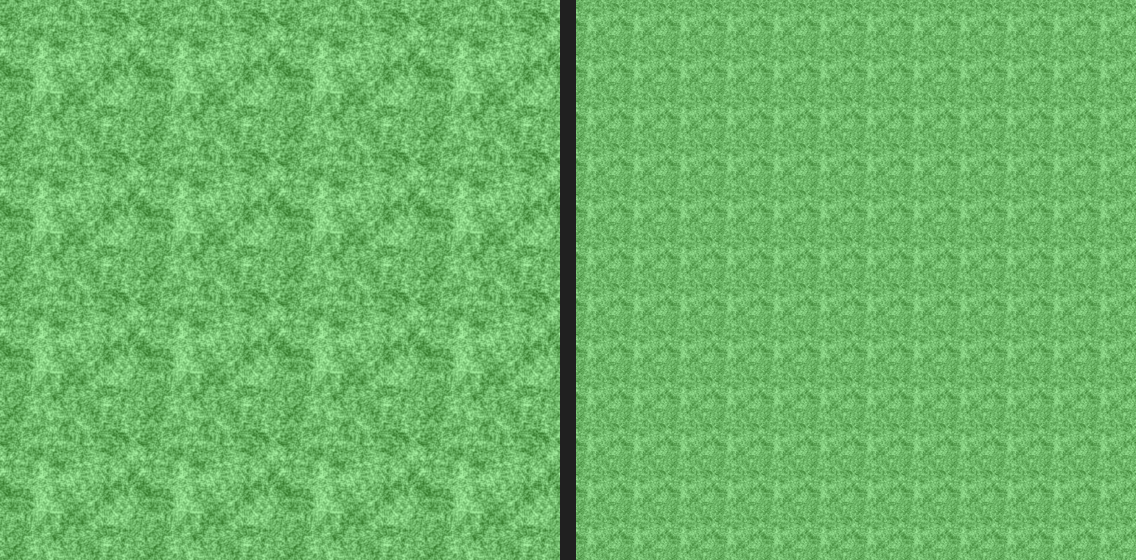
Left, the tile; right, the same tile 3 across and 3 down.
Reproduce this texture procedurally as a WebGL 1 fragment shader.

```glsl
precision highp float;
// Mottled green felt: a cloudy, finely grained patch repeated 4 by 4.
// Each patch sums octaves of gradient noise whose lattices wrap at the patch
// border; the sum picks a tone on a ramp from dark to light green.

uniform vec2 u_resolution;

#define REPEATS 4.0          // patches across and down
#define OCTAVES 6            // from broad clouds to fine grain
#define BASE_CELLS 3.0       // lattice cells per patch in the first octave
#define LACUNARITY 1.85      // growth of the cell count, rounded to whole cells
#define BASE_AMPLITUDE 0.355 // strength of the broadest clouds
#define GAIN 1.165           // strength of each octave against the last
#define WARP 0.02            // bending of the clouds, in patches
#define MID_TONE 0.515       // average place on the colour ramp
#define DARK_GREEN vec3(0.300, 0.580, 0.270)
#define MID_GREEN vec3(0.430, 0.715, 0.410)
#define LIGHT_GREEN vec3(0.560, 0.850, 0.540)

// Pseudo-random value in 0..1 for a lattice node
float hash(vec2 node, float seed) {
  return fract(sin(dot(node, vec2(127.1, 311.7)) + seed * 74.7) * 43758.5);
}

// Random unit gradient at a node, dotted with the offset from that node
float nodeSlope(vec2 node, vec2 offset, float cells, float seed) {
  vec2 wrapped = floor(mod(node + 0.5, cells));
  float angle = 6.28319 * hash(wrapped, seed);
  return dot(vec2(cos(angle), sin(angle)), offset);
}

// Gradient noise that wraps after the given number of cells
float wrappedNoise(vec2 patchPos, float cells, float seed) {
  vec2 p = patchPos * cells + vec2(0.37, 0.71) * seed;
  vec2 node = floor(p);
  vec2 f = p - node;
  vec2 blend = f * f * f * (f * (f * 6.0 - 15.0) + 10.0);
  vec2 e = vec2(1.0, 0.0);
  float bottom = mix(nodeSlope(node, f, cells, seed),
                     nodeSlope(node + e.xy, f - e.xy, cells, seed), blend.x);
  float top = mix(nodeSlope(node + e.yx, f - e.yx, cells, seed),
                  nodeSlope(node + e.xx, f - e.xx, cells, seed), blend.x);
  return mix(bottom, top, blend.y);
}

// Sum of octaves; grain too small for the canvas fades out
float mottle(vec2 patchPos, float patchPixels) {
  float sum = 0.0;
  float cells = BASE_CELLS;
  float amplitude = BASE_AMPLITUDE;
  for (int i = 0; i < OCTAVES; i++) {
    float visible = smoothstep(0.5, 1.5, patchPixels / cells);
    sum += visible * amplitude * wrappedNoise(patchPos, cells, float(i) + 1.0);
    cells = floor(cells * LACUNARITY + 0.5);
    amplitude *= GAIN;
  }
  return sum;
}

void main() {
  // Position inside the repeating patch
  vec2 patchPos = fract(gl_FragCoord.xy / u_resolution * REPEATS);
  float patchPixels = min(u_resolution.x, u_resolution.y) / REPEATS;

  // Bend the clouds into wisps
  vec2 bend = vec2(wrappedNoise(patchPos, 5.0, 11.0),
                   wrappedNoise(patchPos, 5.0, 13.0));
  float tone = MID_TONE + mottle(patchPos + WARP * bend, patchPixels);

  // Colour ramp, extended a little past both ends
  tone = clamp(tone, -0.3, 1.3);
  vec3 color = tone < 0.5 ? mix(DARK_GREEN, MID_GREEN, tone * 2.0)
                          : mix(MID_GREEN, LIGHT_GREEN, tone * 2.0 - 1.0);
  gl_FragColor = vec4(color, 1.0);
}
```
